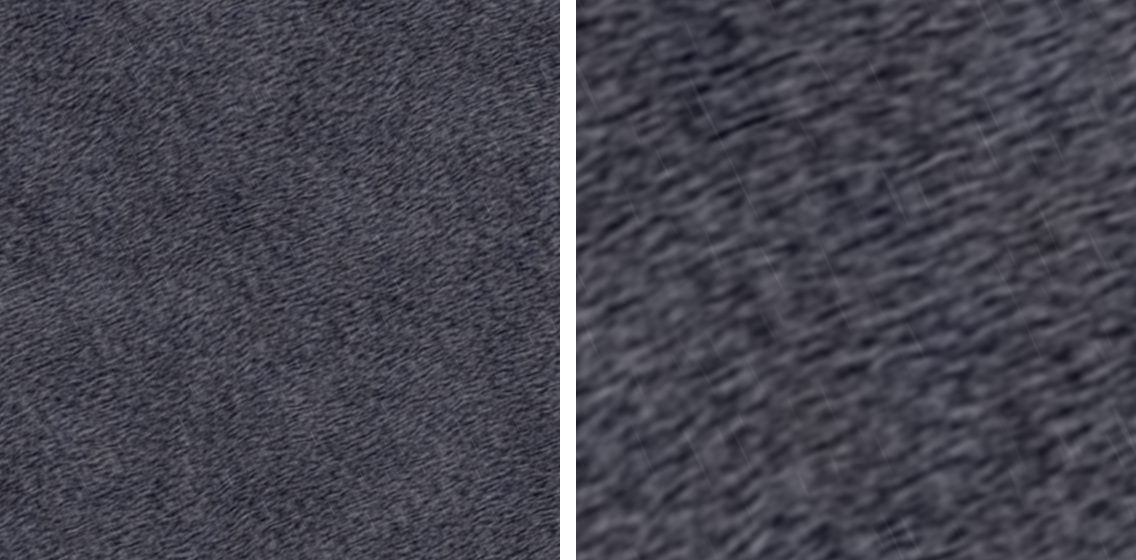
Left, the full canvas; right, a detail of the centre.
Give the GLSL for this texture, as a Shadertoy shader.

```glsl
// Dark slate woven cloth with a fine, uneven diagonal twill.
#define CLOTH_COLOR vec3(0.261, 0.259, 0.301)
#define CONTRAST 0.052
#define TWILL_ANGLE 0.45
#define TWILL_ROWS 92.0
#define TWILL_AMOUNT 0.62
#define STREAK_SCALE vec2(52.0, 132.0)
#define STREAK_AMOUNT 3.7
#define FIBER_SCALE vec2(125.0, 175.0)
#define FIBER_AMOUNT 2.0
#define PATCH_AMOUNT 0.9
#define THREAD_AMOUNT 1.1
#define BEND 0.025

const float TAU = 6.2831853;

float hash(vec2 p) {
    return fract(sin(dot(p, vec2(127.1, 311.7))) * 43758.545);
}

// Dot product of a random unit gradient with the offset from its corner.
float corner(vec2 cell, vec2 offset) {
    float angle = TAU * hash(cell);
    return dot(vec2(cos(angle), sin(angle)), offset);
}

// Signed gradient noise with zero mean.
float noise(vec2 p) {
    vec2 i = floor(p), f = p - i;
    vec2 w = f * f * f * (f * (f * 6.0 - 15.0) + 10.0);
    vec2 e = vec2(1.0, 0.0);
    float low = mix(corner(i, f), corner(i + e, f - e), w.x);
    float high = mix(corner(i + e.yx, f - e.yx), corner(i + 1.0, f - 1.0), w.x);
    return mix(low, high, w.y);
}

void mainImage(out vec4 fragColor, in vec2 fragCoord) {
    vec2 uv = fragCoord / iResolution.y;

    // Cloth axes: x runs along the twill, y across it, with a gentle bend.
    float c = cos(TWILL_ANGLE), s = sin(TWILL_ANGLE);
    vec2 cloth = vec2(c * uv.x + s * uv.y, c * uv.y - s * uv.x);
    cloth.y += BEND * noise(uv * 3.0 + 7.3);

    // Twill ridges, broken up by wobble and fading.
    float wobble = 0.9 * noise(cloth * vec2(32.0, 45.0) + 19.7);
    float fade = 1.0 + 1.4 * noise(cloth * vec2(24.0, 34.0) + 41.2);
    float tone = TWILL_AMOUNT * fade * sin(TAU * (cloth.y * TWILL_ROWS + wobble));

    // Short yarn streaks, fine fibers and broad worn patches.
    tone += STREAK_AMOUNT * noise(cloth * STREAK_SCALE + 3.1);
    tone += FIBER_AMOUNT * noise(cloth * FIBER_SCALE + 67.4);
    tone += PATCH_AMOUNT * (noise(uv * 6.0 + 11.8) + noise(uv * 17.0 + 29.5));

    // Sparse pale threads crossing the twill.
    float thread = noise(cloth * vec2(190.0, 22.0) + 83.6);
    tone += THREAD_AMOUNT * smoothstep(0.3, 0.6, thread);

    vec3 color = CLOTH_COLOR + CONTRAST * tone * vec3(1.0, 0.99, 0.98);

    // Slight drift between bluish and warm dye.
    color += vec3(0.012, 0.003, -0.012) * noise(uv * 14.0 + 53.9);

    fragColor = vec4(clamp(color, 0.0, 1.0), 1.0);
}
```
